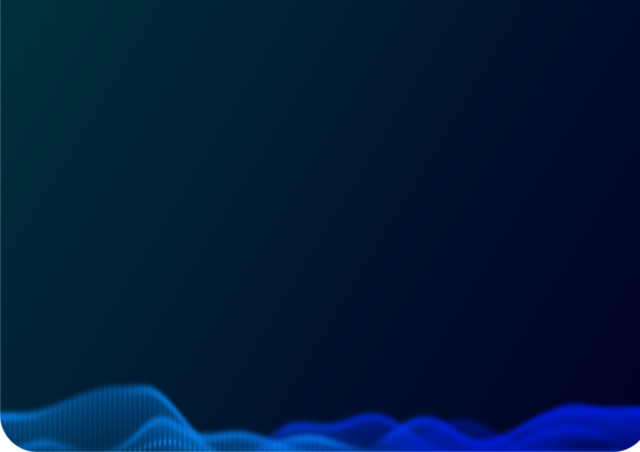
Write a WebGL 1 fragment shader that draws this background.

```glsl
precision highp float;
// Dark teal-to-navy card with soft glowing blue waves along its rounded bottom edge.
uniform vec2 u_resolution;

#define TEAL vec3(0.0, 0.190, 0.235)
#define NAVY vec3(0.0, 0.090, 0.185)
#define INK vec3(0.0, 0.0, 0.140)
#define SKY vec3(0.02, 0.53, 0.96)
#define ROYAL vec3(0.0, 0.12, 0.90)
#define PAPER vec3(1.0)
#define CORNER 0.083
#define CREST_WIDTH 0.011
#define BODY_DEPTH 0.13
#define DOT_COLUMNS 128.0
#define DOT_ROWS 85.0

const float TAU = 6.28319;

float bump(float x, float centre, float width) {
  float t = (x - centre) / width;
  return exp(-t * t);
}

// Diagonal three-stop gradient, from upper left to lower right.
vec3 backdrop(vec2 uv) {
  float t = 0.7 * uv.x + 0.3 * (1.0 - uv.y);
  return mix(mix(TEAL, NAVY, min(t * 2.0, 1.0)), INK, max(t * 2.0 - 1.0, 0.0));
}

// Rows of dots that follow a wave; depth is the distance below its crest.
float dots(float x, float depth) {
  return 0.5 + 0.5 * cos(x * DOT_COLUMNS * TAU) * (0.6 + 0.4 * cos(depth * DOT_ROWS * TAU));
}

// One translucent wave: a fading body below a blurred bright crest.
vec3 wave(vec3 base, vec2 uv, float height, vec3 tint, float body, float crest) {
  float depth = height - uv.y;
  float fill = smoothstep(-0.012, 0.014, depth) * exp(-max(depth, 0.0) / BODY_DEPTH);
  float grain = mix(1.0, 0.72 + 0.5 * dots(uv.x, depth), 1.0 - smoothstep(0.2, 0.75, uv.x));
  float line = bump(depth, 0.007, CREST_WIDTH);
  vec3 color = mix(base, tint, clamp(fill * body * grain, 0.0, 1.0));
  return mix(color, tint, line * crest);
}

// Signed distance to the card, whose lower corners are rounded.
float card(vec2 p, float aspect) {
  vec2 q = vec2(max(CORNER - p.x, p.x - 0.957 * aspect), CORNER - p.y);
  return length(max(q, 0.0)) - CORNER;
}

void main() {
  vec2 uv = gl_FragCoord.xy / u_resolution;
  float aspect = u_resolution.x / u_resolution.y;
  float x = uv.x;
  vec3 tint = mix(SKY, ROYAL, smoothstep(0.32, 0.76, x));
  vec3 deep = mix(tint, ROYAL, 0.65);
  vec3 color = backdrop(uv);

  // Wave heights, as fractions of the canvas.
  float leftHill = 0.085 + 0.060 * smoothstep(0.03, 0.18, x) - 0.150 * smoothstep(0.225, 0.355, x);
  float leftSwell = 0.073 * bump(x, 0.25, 0.05) + 0.044 * bump(x, 0.37, 0.075);
  float leftFoot = 0.026 * bump(x, 0.07, 0.05);
  float midBack = 0.057 * bump(x, 0.46, 0.06) + 0.083 * bump(x, 0.583, 0.075);
  float midFront = 0.037 * bump(x, 0.48, 0.07);
  float midFaint = 0.074 * bump(x, 0.72, 0.075);
  float rightBack = 0.108 * bump(x, 0.895, 0.075) + 0.102 * bump(x, 1.03, 0.07);
  float rightHill = 0.077 * bump(x, 0.664, 0.07) + 0.098 * smoothstep(0.72, 0.89, x);
  float rightFront = 0.058 * bump(x, 0.89, 0.09);

  // Crests brighten only along parts of their length.
  float hillCrest = 0.65 * bump(x, 0.0, 0.07) + 0.65 * bump(x, 0.265, 0.06);
  float swellCrest = 0.5 * smoothstep(0.13, 0.24, x) * (1.0 - smoothstep(0.42, 0.5, x));
  float midCrest = 0.5 * smoothstep(0.41, 0.46, x) * (1.0 - smoothstep(0.62, 0.68, x));

  // Back to front.
  color = wave(color, uv, rightBack - 0.003, deep, 0.45 * smoothstep(0.76, 0.86, x), 0.15 * smoothstep(0.79, 0.87, x));
  color = wave(color, uv, midFaint, deep, 0.4 * smoothstep(0.6, 0.68, x), 0.0);
  color = wave(color, uv, midBack, deep, 0.5 * smoothstep(0.38, 0.45, x), midCrest);
  color = wave(color, uv, leftHill, SKY, 0.46, hillCrest);
  color = wave(color, uv, leftSwell, tint, 0.5 * smoothstep(0.13, 0.3, x), swellCrest);
  color = wave(color, uv, leftFoot, SKY, 0.15, 0.4 * bump(x, 0.06, 0.05));
  color = wave(color, uv, midFront, mix(tint, SKY, 0.65), 0.4 * bump(x, 0.48, 0.09), 0.65 * bump(x, 0.49, 0.07));
  color = wave(color, uv, rightHill, tint, 0.62 * smoothstep(0.56, 0.63, x), 0.55 * smoothstep(0.57, 0.63, x));
  color = wave(color, uv, rightFront, deep, 0.25 * smoothstep(0.76, 0.84, x), 0.4 * bump(x, 0.88, 0.08));

  // Dark hollow below the right-hand waves.
  float hollow = bump(x, 0.93, 0.06) * bump(uv.y, 0.015, 0.018);
  color = mix(color, INK, 0.45 * hollow);

  // Beaded arc in the lower left.
  float arc = 0.027 * bump(x, 0.262, 0.045) - uv.y;
  float beads = bump(arc, 0.004, 0.008) * bump(x, 0.26, 0.05);
  color = mix(color, SKY, 0.75 * beads * dots(x, 0.0));

  // Paper outside the rounded corners.
  float edge = 1.0 / u_resolution.y;
  float outside = smoothstep(-edge, edge, card(vec2(x * aspect, uv.y), aspect));
  gl_FragColor = vec4(mix(color, PAPER, outside), 1.0);
}
```
